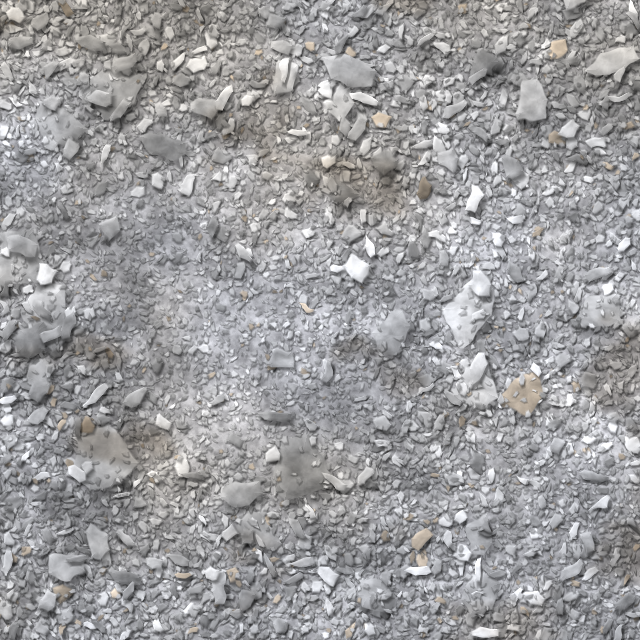
Write a three.js fragment shader that draws this texture.

```glsl
// Grey rubble slope: dusty ground under layers of angular stone chips.
// Each layer scatters random convex polygons on a jittered grid, from fine
// grit to a few large rocks, with bevelled edges and soft cast shadows.

varying vec2 vUv;

const vec3 DUST_COLOR = vec3(0.635, 0.632, 0.638);
const vec3 COOL_TINT = vec3(0.985, 0.997, 1.025);
const vec3 WARM_TINT = vec3(1.03, 1.0, 0.95);
const vec3 RUST_TINT = vec3(0.98, 0.91, 0.82);
const vec3 SOIL_TINT = vec3(0.78, 0.75, 0.71);
const vec2 LIGHT_DIR = vec2(-0.45, 0.89);
const float EXPOSURE = 1.07;
const float MOTTLE = 0.42;
const float EDGE_SOFTNESS = 0.0021;
const float SHADOW_DEPTH = 0.46;
const float STONE_DARK = 0.51;
const float STONE_LIGHT = 0.89;
const float RUST_SHARE = 0.03;
const float TAU = 6.2832;
const int SIDES = 6;

float hash(vec2 p) {
  return fract(sin(dot(p, vec2(127.1, 311.7))) * 43758.5453);
}

float noise(vec2 p) {
  vec2 i = floor(p);
  vec2 f = fract(p);
  f = f * f * (3.0 - 2.0 * f);
  return mix(mix(hash(i), hash(i + vec2(1.0, 0.0)), f.x),
             mix(hash(i + vec2(0.0, 1.0)), hash(i + 1.0), f.x), f.y);
}

float fbm(vec2 p) {
  float sum = 0.0;
  float gain = 0.5;
  for (int k = 0; k < 4; k++) {
    sum += gain * noise(p);
    p = p * 2.03 + 17.3;
    gain *= 0.5;
  }
  return sum / 0.9375;
}

// Dust drift running down the slope, where mostly grit shows
float dustCover(vec2 p) {
  vec2 start = vec2(0.12, 0.66);
  vec2 span = vec2(0.34, -0.36);
  float t = clamp(dot(p - start, span) / dot(span, span), 0.0, 1.0);
  float drift = 1.0 - smoothstep(0.02, 0.22, length(p - start - span * t));
  return clamp(drift * 0.7 + smoothstep(0.52, 0.72, noise(p * 5.0 + 4.0)) * 0.4, 0.0, 0.85);
}

// Draws one layer of stones over the colour below it
void addStones(inout vec3 color, vec2 p, float cells, float share, float stretch, float relief) {
  vec2 q = p * cells;
  vec2 base = floor(q);
  float soft = EDGE_SOFTNESS * cells;
  float buried = 1.0 - 0.75 * smoothstep(55.0, 110.0, cells);
  for (int j = -1; j <= 1; j++) {
    for (int i = -1; i <= 1; i++) {
      vec2 cell = base + vec2(float(i), float(j));
      vec2 seed = cell + cells * 1.37;
      if (hash(seed) > share * (1.0 - buried * dustCover(cell / cells))) continue;
      vec2 center = cell + 0.2 + 0.6 * vec2(hash(seed + 3.1), hash(seed + 7.7));
      vec2 offset = q - center;
      if (dot(offset, offset) > 1.4) continue;

      // Stone frame: turned, then squeezed across its long axis
      float angle = (hash(seed + 11.3) - 0.5) * TAU * 0.6 - 0.3;
      float c = cos(angle);
      float s = sin(angle);
      mat2 turn = mat2(c, -s, s, c);
      vec2 squeeze = vec2(1.0, mix(1.1, stretch, hash(seed + 13.9)));
      vec2 local = turn * offset * squeeze;
      vec2 shaded = turn * (offset + LIGHT_DIR * 0.14) * squeeze;
      float radius = mix(0.27, 0.58, hash(seed + 17.1));

      // Convex outline, its nearest side and the shadow outline
      float outline = -9.0;
      float shadow = -9.0;
      vec2 side = vec2(0.0);
      for (int k = 0; k < SIDES; k++) {
        float fk = float(k);
        float a = (fk + 0.7 * hash(seed + fk * 2.3)) * TAU / float(SIDES);
        vec2 normal = vec2(cos(a), sin(a));
        float reach = radius * mix(0.62, 1.05, hash(seed + fk * 5.9 + 1.7));
        float d = dot(local, normal) - reach;
        if (d > outline) side = normal;
        outline = max(outline, d);
        shadow = max(shadow, dot(shaded, normal) - reach);
      }

      // Shadow, then rough face with a lit bevel
      color *= 1.0 - SHADOW_DEPTH * relief * (1.0 - smoothstep(-0.10, 0.09 + soft, shadow));
      float bevel = smoothstep(-0.5 * radius, 0.0, outline);
      float slope = dot(side * turn, LIGHT_DIR);
      float tone = mix(STONE_DARK, STONE_LIGHT, hash(seed + 23.3));
      tone = mix(0.63, tone, relief) + slope * bevel * 0.13 * relief;
      tone += (fbm(p * 60.0 + seed) - 0.5) * 0.34;
      vec3 tint = hash(seed + 29.7) < RUST_SHARE ? RUST_TINT : vec3(1.0);
      color = mix(color, tone * tint, 1.0 - smoothstep(-soft, soft, outline));
    }
  }
}

void main() {
  vec2 p = vUv + 0.007 * (vec2(noise(vUv * 60.0), noise(vUv * 60.0 + 31.0)) - 0.5);

  // Dusty ground with fine speckle
  vec3 color = DUST_COLOR + (fbm(vUv * 22.0) - 0.5) * 0.16 + (fbm(vUv * 110.0) - 0.5) * 0.34;

  // Grit and small chips, then rocks, then chips lying over them
  addStones(color, p, 120.0, 0.70, 1.7, 0.65);
  addStones(color, p, 78.0, 0.62, 2.0, 0.75);
  addStones(color, p, 52.0, 0.70, 2.2, 0.9);
  addStones(color, p, 9.0, 0.26, 1.7, 0.7);
  addStones(color, p, 34.0, 0.58, 2.6, 0.95);
  addStones(color, p, 95.0, 0.35, 1.8, 0.7);
  addStones(color, p, 14.0, 0.15, 2.2, 0.85);
  addStones(color, p, 22.0, 0.30, 3.2, 0.95);

  // Uneven light on the slope, bare soil hollows and warmth toward the top
  float mottle = (fbm(vUv * 6.0 + 3.0) - 0.5) + 0.6 * (noise(vUv * 24.0 + 9.0) - 0.5);
  float soil = smoothstep(0.65, 0.80, fbm(vUv * vec2(5.0, 7.0) + 8.0));
  float warm = smoothstep(0.35, 0.85, fbm(vUv * 4.0 + 20.0) * 0.7 + vUv.y * 0.35);
  color *= EXPOSURE * (1.0 + MOTTLE * mottle);
  color *= mix(vec3(1.0), SOIL_TINT, soil * 0.8) * mix(COOL_TINT, WARM_TINT, warm * 0.8);
  gl_FragColor = vec4(clamp(color, 0.0, 1.0), 1.0);
}
```
